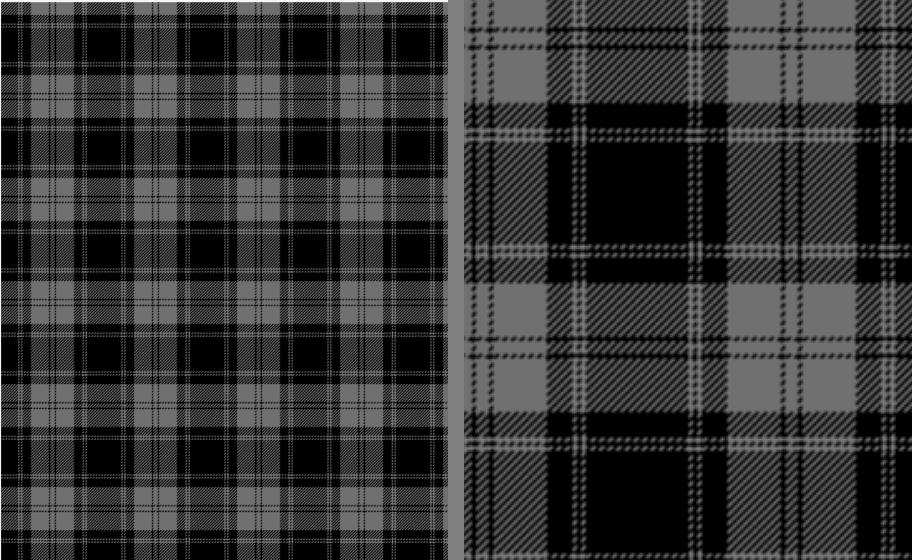
Left, the full canvas; right, a detail of the centre.
A Shadertoy shader for this pattern:

```glsl
// Lengths are fractions of the canvas height.
const float SETT_SIZE = 0.18398;
const vec2 SETT_CENTRE = vec2(0.09375, 0.0918);
const float LEFT_MARGIN = 0.00195;
const float TOP_MARGIN = 0.0039;
const float SOFTNESS = 0.00234;

// Thread counts, measured outward from the centre of the grey band.
const float SETT_THREADS = 144.0;
const float GREY_HALF = 30.0;
const vec2 DARK_LINE = vec2(3.0, 5.0);
const vec2 INNER_LIGHT_LINE = vec2(42.0, 44.0);
const vec2 OUTER_LIGHT_LINE = vec2(46.0, 48.0);
const float TWILL_PERIOD = 4.0;
const float TWILL_OVER = 2.0;

const vec3 BLACK = vec3(0.0);
const vec3 GREY = vec3(0.44);
const vec3 LIGHT = vec3(0.48);
const vec3 MARGIN = vec3(0.96, 0.96, 0.98);

const int SAMPLES = 6;

bool within(float value, vec2 span) {
    return value > span.x && value < span.y;
}

// Mirrored thread sequence, shared by warp and weft.
vec3 threadColour(float thread) {
    float halfSett = 0.5 * SETT_THREADS;
    float d = abs(mod(thread + halfSett, SETT_THREADS) - halfSett + 0.5);
    if (within(d, INNER_LIGHT_LINE) || within(d, OUTER_LIGHT_LINE)) return LIGHT;
    return d < GREY_HALF && !within(d, DARK_LINE) ? GREY : BLACK;
}

// Two-over, two-under twill with diagonals rising to the right.
vec3 tartan(vec2 p) {
    vec2 thread = floor((p - SETT_CENTRE) / SETT_SIZE * SETT_THREADS);
    bool warpOnTop = mod(thread.x - thread.y, TWILL_PERIOD) < TWILL_OVER;
    return threadColour(warpOnTop ? thread.x : thread.y);
}

// Average a grid of samples to soften the fine weave.
vec3 softTartan(vec2 p, float width) {
    vec3 sum = vec3(0.0);
    for (int j = 0; j < SAMPLES; j++) {
        for (int i = 0; i < SAMPLES; i++) {
            vec2 offset = (vec2(i, j) + 0.5) / float(SAMPLES) - 0.5;
            sum += tartan(p + offset * width);
        }
    }
    return sum / float(SAMPLES * SAMPLES);
}

void mainImage(out vec4 fragColor, in vec2 fragCoord) {
    float pixel = 1.0 / iResolution.y;
    vec2 p = fragCoord * pixel;
    vec3 colour = softTartan(p, max(SOFTNESS, pixel));

    // Pale strips along the left and top edges.
    float marginDepth = max(LEFT_MARGIN - p.x, p.y - 1.0 + TOP_MARGIN);
    colour = mix(colour, MARGIN, clamp(marginDepth / pixel + 0.5, 0.0, 1.0));
    fragColor = vec4(colour, 1.0);
}
```
